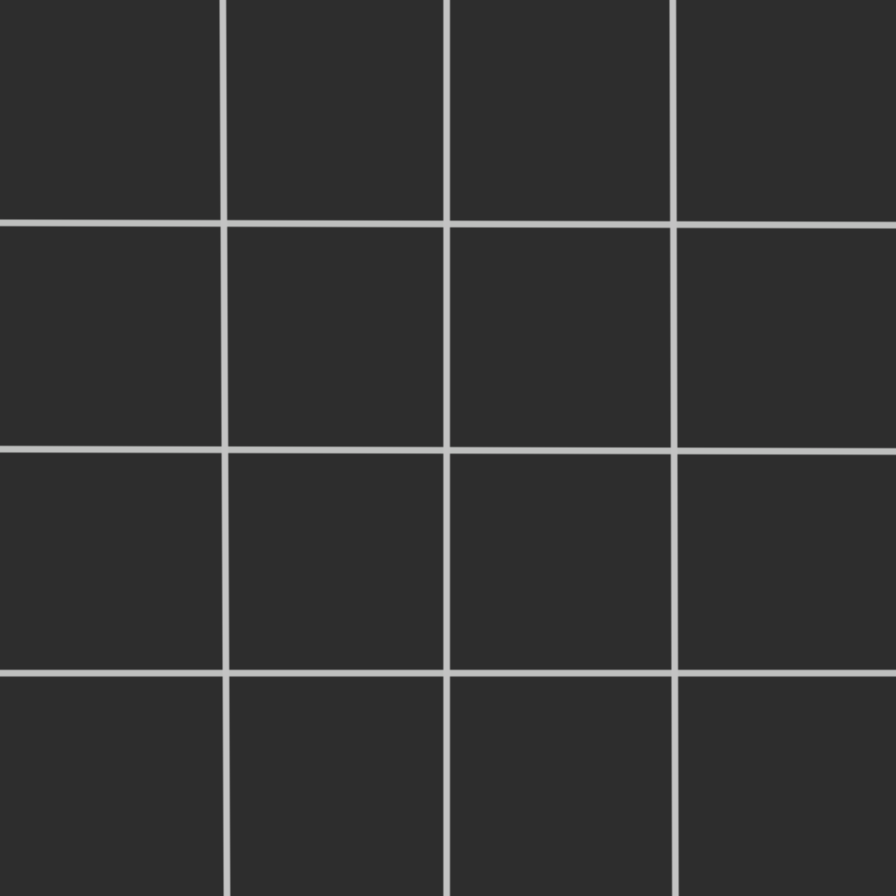
Give the GLSL for this pattern, as a three.js fragment shader.

```glsl
// Charcoal square grid, four cells by four, ruled with thin, slightly tilted pale grey lines.
#define CELLS 4.0
#define LINE_WIDTH 0.0074
#define EDGE_SOFTNESS 0.0014
#define GROUND vec3(0.177)
#define COLUMN_GREY vec3(0.765)
#define ROW_GREY vec3(0.745, 0.75, 0.745)
// Shift of each line from the even grid, and its drift across the canvas.
#define COLUMN_SHIFT vec3(0.0033, -0.0015, 0.0038)
#define COLUMN_DRIFT vec3(-0.0046, 0.0, -0.0029)
#define ROW_SHIFT vec3(-0.0013, -0.0013, 0.0013)
#define ROW_DRIFT vec3(0.0, -0.0026, -0.0026)

varying vec2 vUv;

// Distance to the nearest of the three inner lines.
float lineDistance(float across, float along, vec3 shift, vec3 drift) {
  vec3 centres = vec3(1.0, 2.0, 3.0) / CELLS + shift + drift * along;
  vec3 d = abs(across - centres);
  return min(d.x, min(d.y, d.z));
}

// Soft-edged coverage of a line.
float lineMask(float dist, float pixel) {
  float blur = max(EDGE_SOFTNESS, 0.7 * pixel);
  float halfWidth = 0.5 * LINE_WIDTH;
  return 1.0 - smoothstep(halfWidth - blur, halfWidth + blur, dist);
}

void main() {
  vec2 pixel = fwidth(vUv);
  float columns = lineMask(lineDistance(vUv.x, vUv.y, COLUMN_SHIFT, COLUMN_DRIFT), pixel.x);
  float rows = lineMask(lineDistance(vUv.y, vUv.x, ROW_SHIFT, ROW_DRIFT), pixel.y);

  // Columns lie over rows.
  vec3 color = mix(GROUND, ROW_GREY, rows);
  color = mix(color, COLUMN_GREY, columns);
  gl_FragColor = vec4(color, 1.0);
}
```
